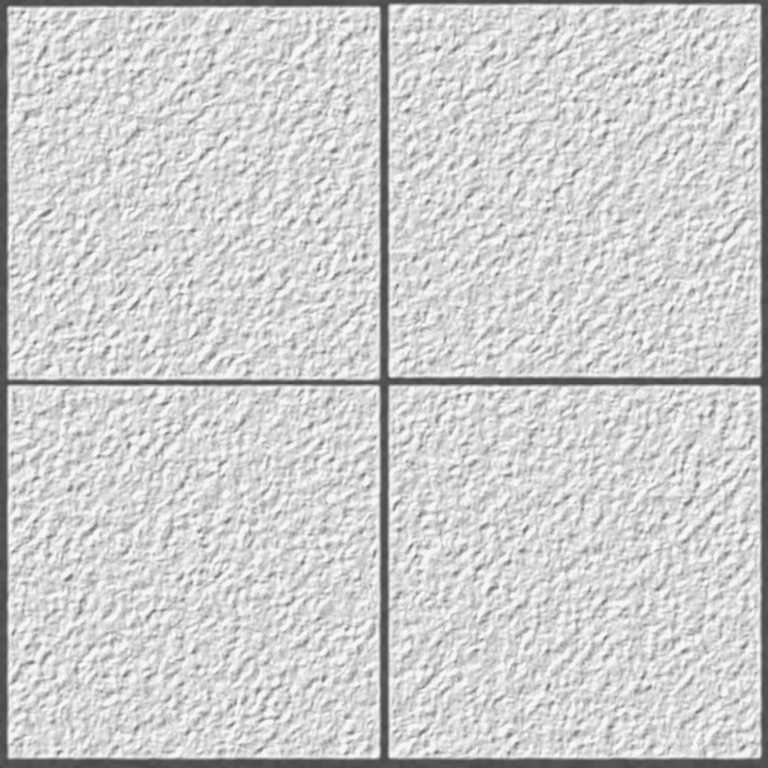
A three.js fragment shader for this texture:

```glsl
varying vec2 vUv;

const float TILES = 2.0;
const vec2 TILE_HALF = vec2(0.2425, 0.2430);
const float CORNER_RADIUS = 0.004;
const float EDGE_SOFTNESS = 0.0032;
const float EDGE_WOBBLE = 0.0010;
const float RIM_WIDTH = 0.008;
const float RIM_GAIN = 0.07;
const float RELIEF_SCALE = 120.0;
const float RELIEF_STRETCH = 0.72;
const float RELIEF_GAIN = 0.50;
const float LIGHT_STEP = 0.0026;
const float PIT_GAIN = 0.35;
const float GROUT_GRAIN = 0.05;
const vec3 TILE_COLOR = vec3(0.84);
const vec3 GROUT_COLOR = vec3(0.315);

float hash(vec2 p) {
  vec3 q = fract(vec3(p.xyx) * 0.1031);
  q += dot(q, q.yzx + 33.33);
  return fract((q.x + q.y) * q.z);
}

float noise(vec2 p) {
  vec2 i = floor(p);
  vec2 f = fract(p);
  f = f * f * f * (f * (f * 6.0 - 15.0) + 10.0);
  float low = mix(hash(i), hash(i + vec2(1.0, 0.0)), f.x);
  float high = mix(hash(i + vec2(0.0, 1.0)), hash(i + 1.0), f.x);
  return mix(low, high, f.y);
}

// Rough plaster height, with octaves turned against each other
float surfaceHeight(vec2 p) {
  float height = 0.0;
  float weight = 0.5;
  mat2 turn = mat2(0.921, 0.389, -0.389, 0.921);
  for (int i = 0; i < 3; i++) {
    height += weight * noise(p);
    p = turn * p * 1.65 + 17.3;
    weight *= 0.62;
  }
  return height;
}

// Slope facing a light at the upper left
float reliefSlope(vec2 uv, float seed) {
  vec2 p = vec2(uv.x + uv.y, uv.y - uv.x) * 0.7071;
  p += 0.004 * vec2(noise(uv * 48.0 + seed), noise(uv * 48.0 + seed + 31.7));
  vec2 scale = RELIEF_SCALE * vec2(RELIEF_STRETCH, 1.0);
  vec2 lightOffset = vec2(0.0, LIGHT_STEP);
  vec2 origin = vec2(211.0 + seed);
  return surfaceHeight((p - lightOffset) * scale + origin)
       - surfaceHeight((p + lightOffset) * scale + origin);
}

float roundedBox(vec2 p, vec2 halfSize, float radius) {
  vec2 q = abs(p) - halfSize + radius;
  return length(max(q, 0.0)) + min(max(q.x, q.y), 0.0) - radius;
}

void main() {
  // Tile layout, with slightly uneven placement
  vec2 cell = min(floor(vUv * TILES), TILES - 1.0);
  vec2 center = (cell + 0.5) / TILES;
  center += vec2(0.0025 - 0.004 * cell.x,
                 0.0052 - 0.0052 * cell.y + 0.003 * (cell.x - 0.5) * cell.y);
  float seed = 43.0 * cell.x + 71.0 * cell.y;

  float edge = roundedBox(vUv - center, TILE_HALF, CORNER_RADIUS);
  edge += EDGE_WOBBLE * (noise(vUv * 90.0 + seed) - 0.5);

  // Embossed face with deeper shadows than highlights
  float slope = reliefSlope(vUv, seed);
  float shadow = min(slope, 0.0);
  float rim = smoothstep(-RIM_WIDTH, -0.3 * RIM_WIDTH, edge);
  float relief = RELIEF_GAIN * slope - PIT_GAIN * shadow * shadow;
  vec3 face = TILE_COLOR + relief * (1.0 - 0.5 * rim) + RIM_GAIN * rim;
  face = clamp(face, 0.5, 0.96);

  // Soft grout joint
  vec3 grout = GROUT_COLOR + GROUT_GRAIN * (noise(vUv * 130.0) - 0.5);
  float joint = smoothstep(-EDGE_SOFTNESS, EDGE_SOFTNESS, edge);
  gl_FragColor = vec4(mix(face, grout, joint), 1.0);
}
```
